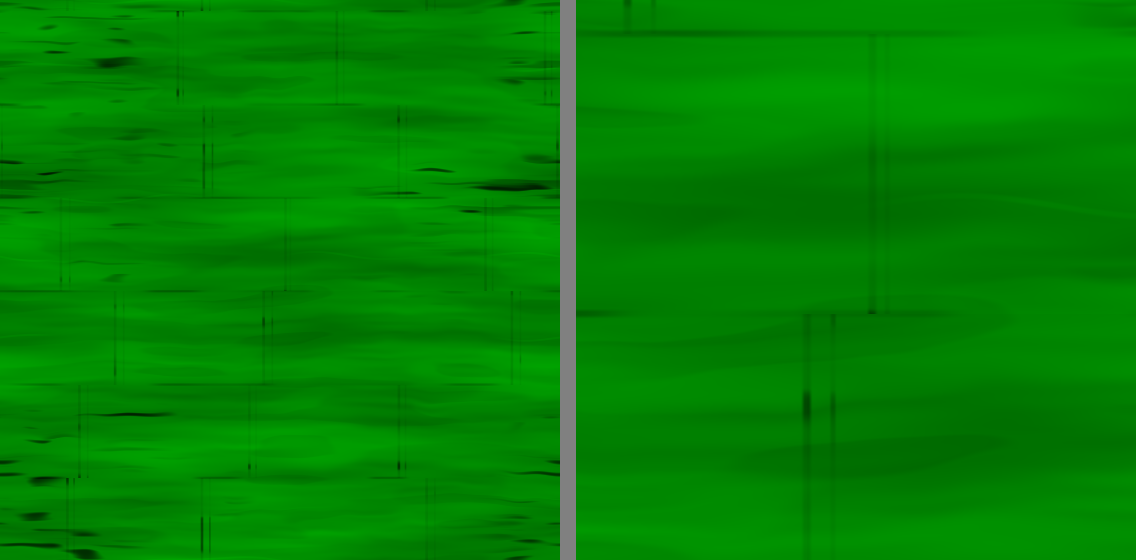
Left, the full canvas; right, a detail of the centre.
Write a Shadertoy shader that draws this texture.

```glsl
// Green-stained wooden planks: wrapped value noise, stretched sideways and
// warped, gives the streaked grain; six rows of planks carry faint joints,
// and sparse dark cracks and thin pale threads lie on top.

const float TAU = 6.2831853;
const float ROWS = 6.0;
const float PLANKS = 3.0;

float hash(vec2 p) {
    return fract(sin(dot(p, vec2(127.1, 311.7))) * 43758.5453);
}

// Value noise on the unit square that wraps after "cells" whole cells
float noise(vec2 uv, vec2 cells, float seed) {
    vec2 p = uv * cells;
    vec2 i = floor(p), f = fract(p);
    f = f * f * (3.0 - 2.0 * f);
    vec2 a = mod(i, cells), b = mod(i + 1.0, cells);
    float low = mix(hash(a + seed), hash(vec2(b.x, a.y) + seed), f.x);
    float high = mix(hash(vec2(a.x, b.y) + seed), hash(b + seed), f.x);
    return mix(low, high, f.y);
}

// Long soft streaks, plus a few layers with crisp edges
float grain(vec2 uv) {
    float g = 0.105 * (noise(uv, vec2(2, 15), 1.0) - 0.5);
    g += 0.100 * (noise(uv, vec2(4, 33), 2.3) - 0.5);
    g += 0.075 * (noise(uv, vec2(7, 66), 3.7) - 0.5);
    g += 0.040 * (noise(uv, vec2(12, 125), 4.1) - 0.5);
    g += 0.024 * (smoothstep(0.44, 0.56, noise(uv, vec2(5, 27), 5.9)) - 0.5);
    g -= 0.030 * smoothstep(0.66, 0.76, noise(uv, vec2(6, 48), 6.2));
    return g;
}

// Short dark slits, gathered in loose clusters
float cracks(vec2 uv) {
    float cluster = smoothstep(0.48, 0.85, noise(uv, vec2(5, 9), 7.4));
    float slit = smoothstep(0.72, 0.98, noise(uv, vec2(14, 95), 8.8));
    float hair = smoothstep(0.70, 0.95, noise(uv, vec2(9, 140), 9.5));
    return cluster * (0.36 * slit + 0.13 * hair);
}

// x: darkness of the plank outline, y: tone of the plank
vec2 planks(vec2 uv) {
    float v = uv.y * ROWS + 0.12;
    float row = mod(floor(v), ROWS);
    float u = uv.x * PLANKS + hash(vec2(row, 11.0));
    float cell = mod(floor(u), PLANKS);
    float joint = 0.25 + 0.5 * hash(vec2(cell, row + 20.0));
    float d = (fract(u) - joint) / PLANKS;
    float tone = hash(vec2(mod(cell + step(0.0, d), PLANKS), row + 40.0)) - 0.5;

    // Upright joint with a weaker twin beside it, worn unevenly
    float wear = noise(uv, vec2(16, 42), 12.6);
    float twin = 0.008 + 0.008 * hash(vec2(cell, row + 60.0));
    float line = 1.0 - smoothstep(0.0008, 0.0038, abs(d));
    line += 0.5 * (1.0 - smoothstep(0.0004, 0.0026, abs(d - twin)));
    float dark = line * (0.015 + 0.06 * wear + 0.20 * smoothstep(0.74, 0.95, wear));

    // Broken edge along the row
    float edge = (0.5 - abs(fract(v) - 0.5)) / ROWS;
    float broken = smoothstep(0.45, 0.85, noise(uv, vec2(13, 6), 13.1));
    dark += 0.11 * broken * (1.0 - smoothstep(0.0006, 0.0034, edge));
    return vec2(dark, tone);
}

// Thin pale wavy fibres that fade in and out
float threads(vec2 uv) {
    float sum = 0.0;
    for (float i = 0.0; i < 5.0; i++) {
        float phase = TAU * hash(vec2(i, 70.0));
        float y = (i + hash(vec2(i, 71.0))) / 5.0;
        y += 0.005 * sin(TAU * 3.0 * uv.x + phase) + 0.003 * sin(TAU * 5.0 * uv.x - phase);
        float d = abs(fract(uv.y - y + 0.5) - 0.5);
        float fade = smoothstep(0.5, 0.8, noise(vec2(uv.x, y), vec2(5, 1), 14.0 + i));
        sum += fade * (1.0 - smoothstep(0.0005, 0.0028, d));
    }
    return sum;
}

void mainImage(out vec4 fragColor, in vec2 fragCoord) {
    vec2 uv = fragCoord / iResolution.xy;

    // Ragged streak ends and gently bowed fibres
    vec2 warped = uv;
    warped.x += 0.07 * (noise(uv, vec2(4, 44), 15.2) - 0.5);
    warped.y += 0.016 * (noise(uv, vec2(5, 8), 16.3) - 0.5);
    warped.y += 0.005 * (noise(uv, vec2(26, 38), 17.7) - 0.5);

    vec2 plank = planks(uv);
    float green = 0.528 + grain(warped) + 0.016 * plank.y;
    green += 0.035 * threads(uv);
    green -= plank.x + cracks(warped);
    fragColor = vec4(0.0, clamp(green, 0.05, 0.64), 0.0, 1.0);
}
```
